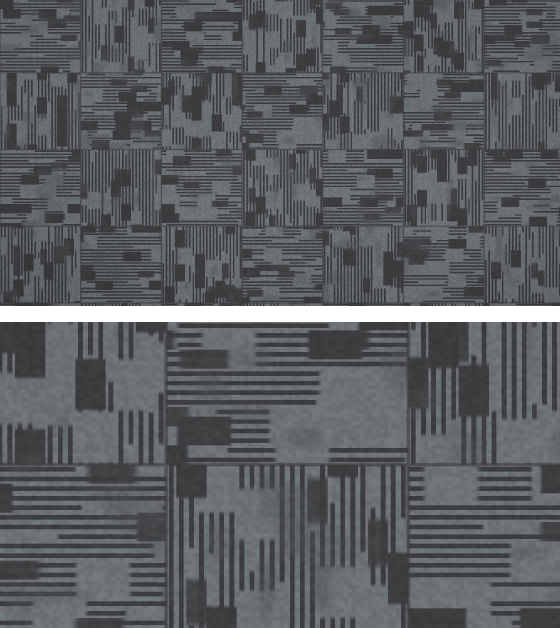
Top: the whole. Bottom: its middle third, enlarged.
Write a Shadertoy shader that draws this pattern.

```glsl
// Grey carpet tiles laid quarter-turn, each woven with broken pinstripes and blocks.

const vec2 TILES = vec2(6.94, 3.99);       // tiles across and down the canvas
const vec2 LAYOUT_SHIFT = vec2(0.0, 0.05); // part of the top row that is cut off
const float LANES = 24.0;                  // pinstripes per tile
const int SAMPLES = 3;                     // antialiasing grid side
const vec3 LIGHT_YARN = vec3(0.415, 0.437, 0.453);
const vec3 DARK_YARN = vec3(0.232, 0.231, 0.240);

float hash(vec2 p) {
    return fract(sin(dot(p, vec2(127.1, 311.7))) * 43758.5453);
}

float noise(vec2 p) {
    vec2 cell = floor(p);
    vec2 f = fract(p);
    f = f * f * (3.0 - 2.0 * f);
    float low = mix(hash(cell), hash(cell + vec2(1.0, 0.0)), f.x);
    float high = mix(hash(cell + vec2(0.0, 1.0)), hash(cell + 1.0), f.x);
    return mix(low, high, f.y);
}

// Whether one cell of a lane is filled
float filled(float cell, float lane, float seed, float share) {
    return step(hash(vec2(cell + lane * 17.3, seed)), share);
}

// Random runs along a lane, with soft ends
float runs(float along, float lane, float seed, float cells, float share, float softness) {
    float x = along * cells + 5.0 * hash(vec2(lane, seed + 3.7));
    float cell = floor(x);
    float blend = smoothstep(1.0 - softness, 1.0, fract(x));
    return mix(filled(cell, lane, seed, share),
               filled(cell + 1.0, lane, seed, share), blend);
}

// Amount of dark yarn in a tile; q.x runs along the stripes, q.y across them
float weave(vec2 q, float seed) {
    float lane = floor(q.y * LANES);
    float stripe = step(abs(fract(q.y * LANES) - 0.5), 0.24);
    float dark = stripe * runs(q.x, lane, seed, 3.0, 0.82, 0.06);

    // Plain light blocks four lanes wide, then dark blocks of two widths
    float wideBand = floor((lane + floor(4.0 * hash(vec2(seed, 1.3)))) / 4.0);
    float midBand = floor((lane + floor(3.0 * hash(vec2(seed, 2.9)))) / 3.0);
    float thinBand = floor(lane / 2.0);
    dark *= 1.0 - runs(q.x, wideBand, seed + 11.0, 4.5, 0.27, 0.12);
    dark = max(dark, runs(q.x, midBand, seed + 23.0, 4.5, 0.13, 0.10));
    dark = max(dark, 0.9 * runs(q.x, thinBand, seed + 37.0, 5.0, 0.07, 0.20));

    // Smudged shading where yarns cross over
    float smudge = smoothstep(0.55, 0.95, noise(q * vec2(5.0, 9.0) + seed));
    return mix(dark, 0.6, 0.45 * smudge);
}

// Dark yarn amount anywhere on the floor
float carpet(vec2 uv) {
    vec2 grid = vec2(uv.x, 1.0 - uv.y) * TILES + LAYOUT_SHIFT;
    vec2 tile = floor(grid);
    vec2 local = fract(grid);
    bool upright = mod(tile.x + tile.y, 2.0) > 0.5;
    float seed = 7.31 * tile.x + 53.17 * tile.y + 4.0;
    float dark = weave(upright ? local.yx : local, seed);

    // Thin seam between tiles
    vec2 toEdge = min(local, 1.0 - local);
    float seam = 1.0 - smoothstep(0.004, 0.011, min(toEdge.x, toEdge.y));
    return mix(dark, 1.0, 0.65 * seam);
}

void mainImage(out vec4 fragColor, in vec2 fragCoord) {
    vec2 uv = fragCoord / iResolution.xy;
    vec2 p = fragCoord / iResolution.y;

    // Average a small grid of samples to smooth the edges
    float dark = 0.0;
    for (int j = 0; j < SAMPLES; j++) {
        for (int i = 0; i < SAMPLES; i++) {
            vec2 offset = (vec2(i, j) + 0.5) / float(SAMPLES) - 0.5;
            dark += carpet((fragCoord + offset) / iResolution.xy);
        }
    }
    dark /= float(SAMPLES * SAMPLES);
    vec3 color = mix(LIGHT_YARN, DARK_YARN, dark);

    // Loop pile grain and uneven wear
    float grain = noise(p * 230.0) - 0.5;
    float wear = noise(p * 3.0 + 8.0) - 0.5;
    color *= 1.0 + 0.15 * grain + 0.05 * wear;

    // Light falling off toward the corners
    vec2 fromCenter = uv - vec2(0.5, 0.55);
    color *= 1.03 - 0.22 * dot(fromCenter, fromCenter);
    fragColor = vec4(color, 1.0);
}
```
